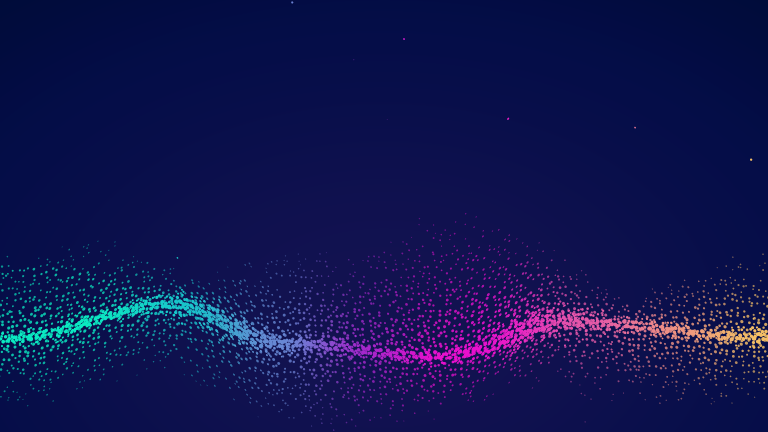
Give the GLSL for this background, as a Shadertoy shader.

```glsl
float bump(float x, float centre, float width) {
    float k = (x - centre) / width;
    return exp(-k * k);
}

vec2 hash2(vec2 p) {
    vec3 q = fract(p.xyx * vec3(0.1031, 0.1030, 0.0973));
    q += dot(q, q.yzx + 33.33);
    return fract((q.xx + q.yz) * q.zy);
}

// Height of the bright ribbon across the canvas, u from 0 to 1
float ribbonHeight(float u) {
    return 0.213 + 0.083 * smoothstep(0.0, 0.23, u)
                 - 0.090 * smoothstep(0.22, 0.37, u)
                 - 0.030 * smoothstep(0.37, 0.57, u)
                 + 0.080 * smoothstep(0.58, 0.73, u)
                 - 0.037 * smoothstep(0.74, 1.0, u);
}

float ribbonWidth(float u) {
    return 0.014 + 0.014 * bump(u, 0.29, 0.08)
                 + 0.018 * bump(u, 0.69, 0.07) + 0.008 * bump(u, 1.0, 0.04);
}

float cloudTop(float u) {
    return 0.435 + 0.02 * bump(u, 0.13, 0.06) - 0.06 * bump(u, 0.26, 0.06)
                 + 0.10 * bump(u, 0.61, 0.10) - 0.10 * bump(u, 0.82, 0.09);
}

float cloudBottom(float u) {
    return 0.045 + 0.08 * bump(u, 0.20, 0.09)
                 - 0.06 * bump(u, 0.45, 0.14) + 0.05 * bump(u, 0.70, 0.08);
}

// Cloud strength: 1 at the ribbon, 0 at the outer edges
float cloudStrength(float u, float offset) {
    float middle = ribbonHeight(u);
    float reach = offset > 0.0 ? cloudTop(u) - middle : middle - cloudBottom(u);
    float fade = clamp(1.0 - abs(offset) / reach, 0.0, 1.0);
    // Faint second strand on the left
    float strand = 0.372 - 0.06 * smoothstep(0.05, 0.25, u);
    float extra = bump(middle + offset, strand, 0.014) * (1.0 - smoothstep(0.06, 0.22, u));
    // Dense crest right of the middle
    extra += 0.5 * bump(u, 0.65, 0.07) * bump(offset, 0.07, 0.07);
    return clamp(fade + 0.35 * extra, 0.0, 1.0) * smoothstep(0.0, 0.12, fade);
}

// One jittered grid of dots; core = 1 keeps only the ribbon
float dotLayer(vec2 q, float aspect, float cell, float core, float seed, float pixel) {
    float cover = 0.0;
    vec2 base = floor(q / cell);
    for (int j = -1; j <= 1; j++)
    for (int i = -1; i <= 1; i++) {
        vec2 id = base + vec2(i, j);
        vec2 jitter = hash2(id + 300.0 + seed);
        vec2 pick = hash2(id + 517.0 + seed * 2.0);
        vec2 centre = (id + 0.5 + 0.75 * (jitter - 0.5)) * cell;
        float u = centre.x / aspect;
        float cloud = cloudStrength(u, centre.y);
        float ribbon = bump(centre.y, 0.0, ribbonWidth(u));
        float keep = mix(1.15 * pow(cloud, 0.75), ribbon, core);
        float radius = mix(mix(0.0012, 0.0033, cloud), 0.0022 + 0.0022 * ribbon, core);
        radius *= 0.75 + 0.5 * pick.y;
        float opacity = mix(mix(0.4, 0.85, cloud), 0.95, core) * min(1.0, 1.4 * radius / pixel);
        float disc = clamp((radius - length(q - centre)) / pixel + 0.5, 0.0, 1.0);
        cover = max(cover, disc * opacity * step(pick.x, keep));
    }
    return cover;
}

vec3 waveColor(float u) {
    vec3 c = mix(vec3(0.04, 0.96, 0.78), vec3(0.10, 0.80, 0.82), smoothstep(0.10, 0.26, u));
    c = mix(c, vec3(0.42, 0.56, 0.86), smoothstep(0.24, 0.36, u));
    c = mix(c, vec3(0.66, 0.16, 0.82), smoothstep(0.36, 0.48, u));
    c = mix(c, vec3(0.95, 0.06, 0.83), smoothstep(0.46, 0.58, u));
    c = mix(c, vec3(0.94, 0.36, 0.68), smoothstep(0.62, 0.77, u));
    c = mix(c, vec3(0.98, 0.60, 0.52), smoothstep(0.76, 0.89, u));
    return mix(c, vec3(1.0, 0.78, 0.40), smoothstep(0.87, 0.99, u));
}

vec3 backdrop(vec2 uv) {
    float away = length((uv - vec2(0.5, 0.25)) * vec2(1.0, 0.85));
    vec3 navy = mix(vec3(0.070, 0.070, 0.315), vec3(0.015, 0.050, 0.280), smoothstep(0.1, 0.65, away));
    return mix(navy, vec3(0.0, 0.045, 0.225), smoothstep(0.55, 0.85, away));
}

void mainImage(out vec4 fragColor, in vec2 fragCoord) {
    vec2 uv = fragCoord / iResolution.xy;
    float aspect = iResolution.x / iResolution.y;
    float pixel = 1.0 / iResolution.y;

    // Straighten the wave so that dot rows follow the ribbon
    vec2 q = vec2(uv.x * aspect, uv.y - ribbonHeight(uv.x));

    // Scattered cloud, then two finer layers for the ribbon
    float cover = dotLayer(q, aspect, 0.0125, 0.0, 0.0, pixel);
    cover = max(cover, dotLayer(q, aspect, 0.0100, 1.0, 41.0, pixel));
    cover = max(cover, dotLayer(q, aspect, 0.0115, 1.0, 83.0, pixel));

    fragColor = vec4(mix(backdrop(uv), waveColor(uv.x), cover), 1.0);
}
```
